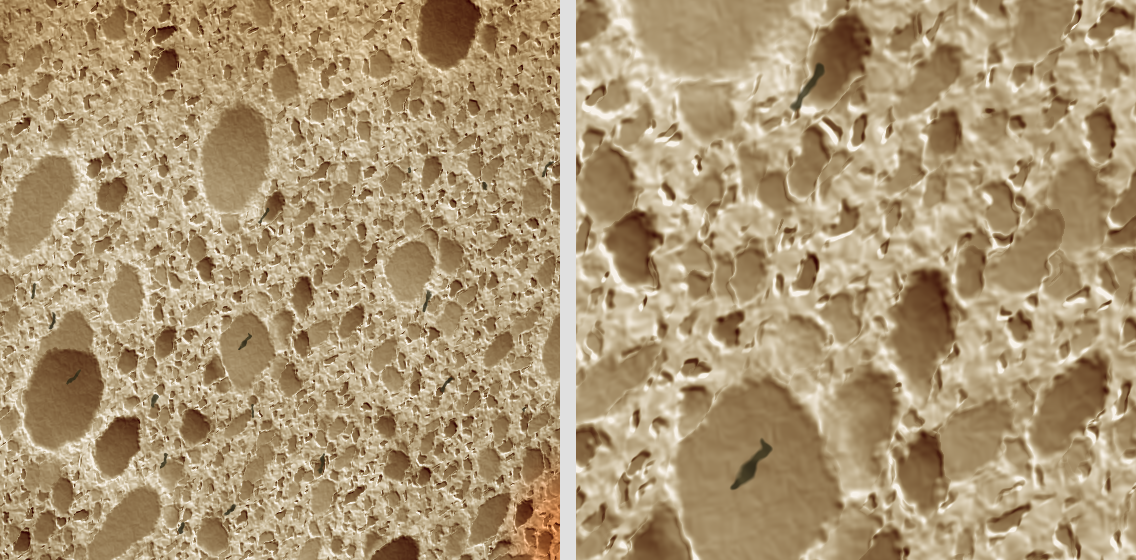
Left, the full canvas; right, a detail of the centre.
A Shadertoy shader for this texture:

```glsl
// Close-up of a sliced bread crumb: ragged pale walls, oval pores and dark herb flecks.
#define CREST_TONE 0.765
#define PORE_DARKNESS 0.36
#define RELIEF 0.23
#define GRAIN 0.30
#define FLOOR_SHADE 0.13
#define BROAD 0.15
#define PORE_TILT 0.38
#define TOP_LOSS 0.4
#define LIGHT normalize(vec2(0.55, 0.83))
#define HERB vec3(0.20, 0.18, 0.10)
#define CRUST vec3(1.12, 0.80, 0.58)

vec3 hash3(vec2 p) {
    vec3 q = fract(vec3(p.xyx) * vec3(0.1031, 0.1030, 0.0973));
    q += dot(q, q.yxz + 33.33);
    return fract((q.xxy + q.yzz) * q.zyx);
}

float noise(vec2 p) {
    vec2 i = floor(p), f = fract(p);
    f = f * f * (3.0 - 2.0 * f);
    float low = mix(hash3(i).x, hash3(i + vec2(1, 0)).x, f.x);
    float high = mix(hash3(i + vec2(0, 1)).x, hash3(i + vec2(1, 1)).x, f.x);
    return mix(low, high, f.y);
}

vec2 noise2(vec2 p) {
    return vec2(noise(p), noise(p + 31.7)) - 0.5;
}

vec2 turn(vec2 p, float a) {
    return vec2(cos(a) * p.x - sin(a) * p.y, sin(a) * p.x + cos(a) * p.y);
}

// Displacement that frays the pore edges
vec2 fray(vec2 p) {
    return 0.011 * noise2(p * 45.0) + 0.005 * noise2(p * 120.0 + 7.3) + 0.003 * noise2(p * 260.0 + 3.1);
}

// One scattered layer of oval pores: x = depth, y = rim, z = floor shading
vec3 pores(vec2 p, float size, float share, float edge, float seed) {
    vec3 result = vec3(0.0);
    vec2 g = p / size, base = floor(g);
    for (int j = -1; j <= 1; j++)
    for (int i = -1; i <= 1; i++) {
        vec2 c = base + vec2(i, j);
        vec3 place = hash3(c + seed), form = hash3(c + seed + 91.0);
        float keep = share * (1.0 - TOP_LOSS * smoothstep(0.45, 0.9, c.y * size));
        if (place.z > keep) continue;
        vec2 offset = g - c - 0.5 - (place.xy - 0.5) * 0.8;
        vec2 q = turn(offset, PORE_TILT + (form.x - 0.5) * 0.9);
        float radius = mix(0.22, 0.55, form.y);
        float d = length(q * vec2(mix(1.1, 1.9, form.x), 0.82)) / radius;
        float depth = mix(0.42, 1.0, form.z * form.z) * (1.0 - smoothstep(edge, 1.0, d));
        if (depth > result.x) {
            result.x = depth;
            result.z = depth * dot(offset, LIGHT) / radius;
        }
        result.y = max(result.y, 1.0 - smoothstep(1.0, 1.4, d));
    }
    return result;
}

// Crumbly grain of the walls
float roughness(vec2 p) {
    vec2 w = p + 0.006 * noise2(p * 90.0);
    return 0.36 * noise(w * 70.0) + 0.36 * noise(w * 150.0 + 9.0) + 0.28 * noise(w * 270.0 + 21.0);
}

// All pore sizes together, small ones faded inside the large ones
vec3 crumb(vec2 p) {
    vec2 w = p + fray(p);
    vec3 large = pores(w + 0.03 * noise2(p * 13.0), 0.165, 0.40, 0.78, 3.0);
    vec3 medium = pores(w, 0.066, 0.72, 0.62, 140.0);
    vec3 small = pores(w, 0.032, 0.92, 0.5, 370.0);
    vec3 tiny = pores(w, 0.0165, 0.85, 0.25, 610.0);
    float solid = 1.0 - 0.9 * smoothstep(0.0, 0.4, large.x);
    float whole = solid * (1.0 - 0.5 * large.y);
    float inner = whole * (1.0 - 0.8 * smoothstep(0.0, 0.4, medium.x));
    float depth = max(large.x, max(medium.x * 0.9 * whole,
                  max(small.x * 0.8 * inner, tiny.x * 0.6 * inner)));
    float shade = large.z + medium.z * whole + 0.5 * small.z * inner;
    return vec3(depth, large.y * solid, shade);
}

float wall(float depth) {
    return 1.0 - 0.75 * smoothstep(0.0, 0.5, depth);
}

float height(float depth, float rough) {
    return 1.25 * rough * wall(depth) - depth;
}

// Short slanted slivers of dried herb
float herbs(vec2 p) {
    float mask = 0.0;
    vec2 g = p / 0.12, base = floor(g);
    for (int j = -1; j <= 1; j++)
    for (int i = -1; i <= 1; i++) {
        vec2 c = base + vec2(i, j);
        vec3 place = hash3(c + 820.0), form = hash3(c + 905.0);
        vec2 q = turn(g - c - place.xy, 0.35 + (form.x - 0.5) * 0.8);
        q.y -= clamp(q.y, -0.14 * form.y, 0.14 * form.y);
        float sliver = 1.0 - smoothstep(0.012, 0.036, length(q));
        mask = max(mask, sliver * step(place.z, 0.3));
    }
    return mask;
}

// Brown to cream colour ramp
vec3 breadColor(float v) {
    return vec3(v, 1.2 * v - 0.22, 0.887 * v * v + 0.12 * v - 0.043);
}

void mainImage(out vec4 fragColor, in vec2 fragCoord) {
    vec2 p = fragCoord / iResolution.y;
    vec2 toLight = p + LIGHT * 0.0035;
    vec3 here = crumb(p);
    float rough = roughness(p);
    float slope = height(here.x, rough) - height(crumb(toLight).x, roughness(toLight));

    // Light and shadow
    float tone = CREST_TONE - PORE_DARKNESS * here.x - FLOOR_SHADE * here.z;
    tone += RELIEF * slope + GRAIN * (rough - 0.5) * wall(here.x) + 0.06 * here.y;
    tone += BROAD * (0.6 * noise(p * 5.0) + 0.4 * noise(p * 14.0 + 5.0) - 0.5);
    float top = smoothstep(0.7, 1.0, p.y);
    tone -= 0.05 * top + 0.05 * smoothstep(0.4, 0.75, length(p - 0.5));
    vec3 color = breadColor(clamp(tone, 0.2, 0.97));

    // Warm top edge, crust corner and herbs
    color *= mix(vec3(1.0), vec3(1.03, 0.98, 0.9), top);
    float corner = 1.0 - smoothstep(0.03, 0.17, length((p - vec2(1.02, 0.03)) * vec2(1.1, 0.8)));
    color *= mix(vec3(1.0), CRUST, corner);
    color = mix(color, HERB * (0.5 + rough), 0.85 * herbs(p + 0.8 * fray(p)));
    fragColor = vec4(max(color, 0.0), 1.0);
}
```
